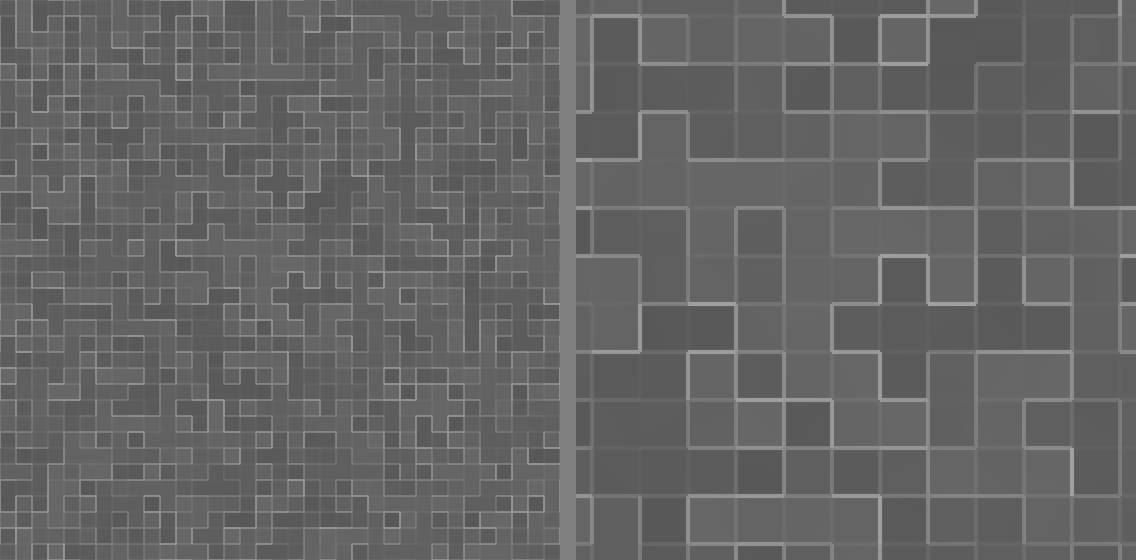
Left, the full canvas; right, a detail of the centre.
Write a Shadertoy shader that draws this texture.

```glsl
#define TILES 35.0        // repeats across and down
#define LINE_WIDTH 0.09   // seam width, in tiles
#define DARK_TILE 0.345
#define LIGHT_TILE 0.405
#define SEAM_GREY 0.63
#define SEAM_GAIN 1.5     // seam contrast per tone difference
#define SEAM_WEAR 0.3     // random fading of seams
#define TILT 0.010        // faint shading inside a tile

float hash(vec2 p) {
    return fract(sin(dot(p, vec2(127.1, 311.7))) * 43758.5453);
}

// Random tone of a tile, wrapping at the canvas border
float tileTone(vec2 id) {
    return hash(mod(id, TILES) + 0.5);
}

// Seams are brighter where neighbouring tones differ more
float seamStrength(vec2 id, vec2 stepBack) {
    float difference = abs(tileTone(id) - tileTone(id - stepBack));
    float wear = SEAM_WEAR * hash(mod(id, TILES) + 57.0 * stepBack + 13.0);
    return clamp(difference * SEAM_GAIN, 0.0, 1.0) * (1.0 - wear);
}

void mainImage(out vec4 fragColor, in vec2 fragCoord) {
    vec2 p = fragCoord / iResolution.xy * TILES;
    vec2 pixel = TILES / iResolution.xy;
    vec2 id = floor(p);
    vec2 local = p - id;

    // Tile face with a slight random slope
    vec2 slope = vec2(hash(id + 71.3), hash(id + 29.7)) - 0.5;
    float grey = mix(DARK_TILE, LIGHT_TILE, tileTone(id));
    grey += TILT * dot(local - 0.5, slope);

    // Smooth coverage of the nearest vertical and horizontal seam
    vec2 nearest = floor(p + 0.5);
    vec2 distanceToSeam = abs(p - nearest);
    vec2 halfWidth = vec2(0.5 * LINE_WIDTH);
    vec2 coverage = 1.0 - smoothstep(halfWidth - 0.5 * pixel,
                                     halfWidth + 0.5 * pixel, distanceToSeam);

    // Each seam keeps one strength along the side of a tile
    float vertical = coverage.x * seamStrength(vec2(nearest.x, id.y), vec2(1.0, 0.0));
    float horizontal = coverage.y * seamStrength(vec2(id.x, nearest.y), vec2(0.0, 1.0));
    grey = mix(grey, SEAM_GREY, max(vertical, horizontal));

    fragColor = vec4(vec3(grey), 1.0);
}
```
